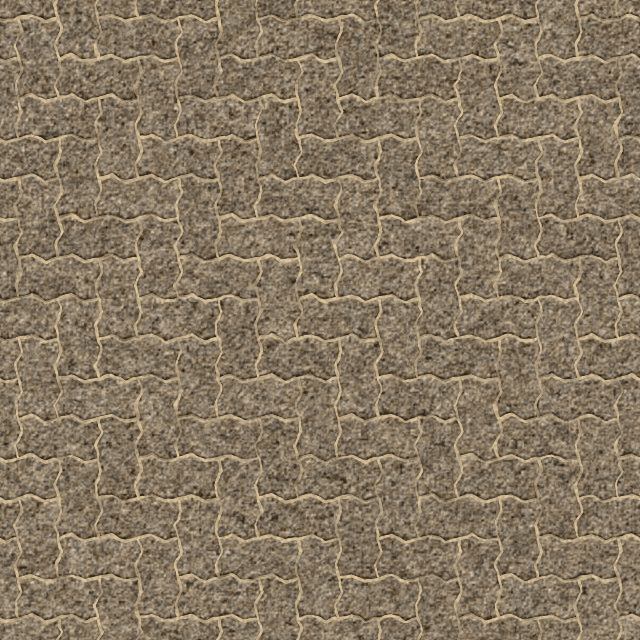
This texture is drawn by a WebGL 2 fragment shader. Its source:

```glsl
#version 300 es
precision highp float;
// Rough brown concrete pavers with zigzag edges, laid in herringbone with sandy joints.
uniform vec2 u_resolution;
out vec4 outColor;

float hash(vec2 p) {
  vec3 q = fract(p.xyx * 0.1031);
  q += dot(q, q.yzx + 33.33);
  return fract((q.x + q.y) * q.z);
}

// Value noise with a whole number of lattice cells across the canvas, so it wraps.
float noise(vec2 uv, float cells) {
  vec2 p = uv * cells, i = floor(p), f = fract(p);
  f = f * f * (3.0 - 2.0 * f);
  vec2 a = mod(i, cells), b = mod(i + 1.0, cells);
  return mix(mix(hash(a), hash(vec2(b.x, a.y)), f.x),
             mix(hash(vec2(a.x, b.y)), hash(b), f.x), f.y);
}

// One S-shaped zigzag per unit: up at 1/3, down at 2/3, zero at the ends.
vec2 zigzag(vec2 t) {
  vec2 u = fract(t) - 0.5, a = abs(u);
  return -sign(u) * min(a * 6.0, (0.5 - a) * 3.0);
}

float height(vec2 uv) {
  return 0.6 * noise(uv, 170.0) + 0.4 * noise(uv + 0.37, 290.0);
}

void main() {
  vec2 uv = gl_FragCoord.xy / u_resolution;
  float aa = 16.0 / u_resolution.y;

  // Grid of 16 x 16 half pavers, bent along the interlocking edges.
  vec2 p = uv * 16.0 - vec2(0.46, 0.54);
  vec2 bend = zigzag(p.yx) * vec2(-0.08, 0.08);
  vec2 wobble = vec2(noise(uv, 96.0), noise(uv + 0.5, 96.0)) - 0.5;
  vec2 q = p - bend + wobble * 0.06;
  vec2 cell = floor(q), f = fract(q);

  // Phase 0, 1: upper and lower half of an upright paver; 2, 3: left and right of a flat one.
  float phase = mod(cell.x - cell.y + 2.0, 4.0);
  vec4 edge = vec4(f, 1.0 - f); // left, bottom, right, top
  edge += 9.0 * vec4(equal(vec4(3.0, 0.0, 2.0, 1.0), vec4(phase)));
  vec2 id = cell + vec2(phase == 3.0 ? -1.0 : 0.0, phase == 1.0 ? 1.0 : 0.0);
  float paver = hash(mod(id, 16.0) + 7.0);

  // Stone: layered grain lit from above, with pits and pale chips.
  float relief = height(uv) - height(uv + vec2(-0.0012, 0.0022));
  float tone = 0.47 + 0.06 * (paver - 0.5) + 0.65 * relief;
  tone += 0.45 * (noise(uv, 256.0) - 0.5) + 0.32 * (noise(uv + 0.2, 128.0) - 0.5);
  tone += 0.35 * (noise(uv + 0.7, 400.0) - 0.5) + 0.12 * (noise(uv, 40.0) - 0.5);
  tone -= 0.3 * smoothstep(0.76, 0.92, noise(uv + 0.6, 150.0));
  tone += 0.2 * smoothstep(0.8, 0.95, noise(uv + 0.1, 190.0));

  // Rounded rims: shaded at the foot of each paver, faintly lit at its head.
  float wear = noise(uv + 0.3, 56.0);
  tone -= (0.3 + 0.25 * wear) * (1.0 - smoothstep(0.04, 0.13, edge.y));
  tone += 0.14 * (1.0 - smoothstep(0.03, 0.12, edge.w));
  tone -= 0.1 * (1.0 - smoothstep(0.03, 0.09, min(edge.x, edge.z)));
  vec3 color = mix(vec3(0.29, 0.24, 0.18), vec3(0.78, 0.71, 0.61), clamp(tone, -0.2, 1.15));
  color += vec3(0.03, 0.0, -0.03) * (noise(uv + 0.8, 110.0) - 0.5);

  // Sandy joints of uneven width and strength.
  float across = min(edge.x, edge.z), along = min(edge.y, edge.w);
  float gap = min(across + 0.006, along);
  float halfWidth = 0.026 + 0.022 * wear;
  float joint = 1.0 - smoothstep(halfWidth - 0.5 * aa, halfWidth + 0.7 * aa, gap);
  joint *= 0.5 + 0.5 * smoothstep(0.1, 0.6, noise(uv + 0.9, 44.0));
  vec3 sand = vec3(0.80, 0.71, 0.56) * (0.86 + 0.26 * noise(uv, 300.0));
  outColor = vec4(mix(color, sand, joint), 1.0);
}
```
